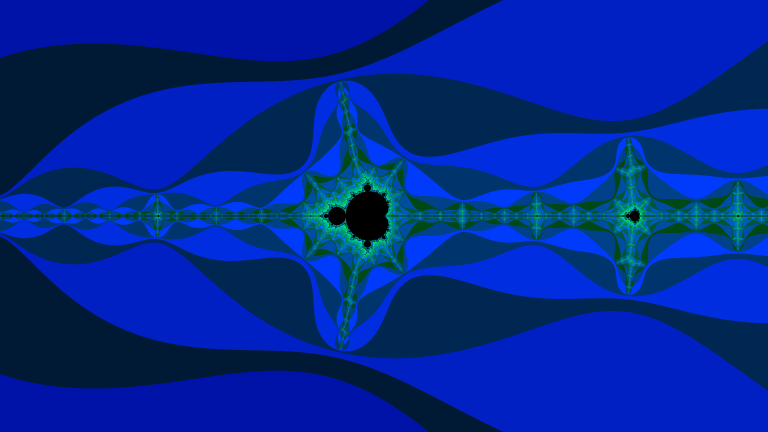
Write a Shadertoy shader that draws this background.

```glsl
#define CENTER vec2(-1.7497, 0.0)
#define VIEW_HEIGHT 0.21296
#define MAX_STEPS 1000
#define ESCAPE_RADIUS 2.0
#define COLOR_STEP 1677.7216
#define NEEDLE_WIDTH 0.0011
#define SAMPLES 3

// Number of steps before the orbit of c escapes, or -1 if it stays bounded
float escapeSteps(vec2 c) {
    vec2 z = c;
    for (int i = 0; i < MAX_STEPS; i++) {
        if (dot(z, z) > ESCAPE_RADIUS * ESCAPE_RADIUS) return float(i);
        z = vec2(z.x * z.x - z.y * z.y, 2.0 * z.x * z.y) + c;
    }
    return -1.0;
}

// Spread one growing number over the three colour bytes
vec3 bandColor(float steps) {
    float packed = floor(steps * COLOR_STEP);
    vec3 bytes = mod(floor(packed / vec3(65536.0, 256.0, 1.0)), 256.0);
    return bytes / 255.0;
}

vec3 fractalColor(vec2 position) {
    // The real axis itself belongs to the set
    if (abs(position.y) < NEEDLE_WIDTH) return vec3(0.0);
    float steps = escapeSteps(CENTER + position * VIEW_HEIGHT);
    return steps < 0.0 ? vec3(0.0) : bandColor(steps);
}

void mainImage(out vec4 fragColor, in vec2 fragCoord) {
    vec3 color = vec3(0.0);

    // Average a grid of samples to smooth the band edges
    for (int j = 0; j < SAMPLES; j++) {
        for (int i = 0; i < SAMPLES; i++) {
            vec2 offset = (vec2(i, j) + 0.5) / float(SAMPLES) - 0.5;
            vec2 position = (fragCoord + offset - 0.5 * iResolution.xy) / iResolution.y;
            color += fractalColor(position);
        }
    }
    fragColor = vec4(color / float(SAMPLES * SAMPLES), 1.0);
}
```
